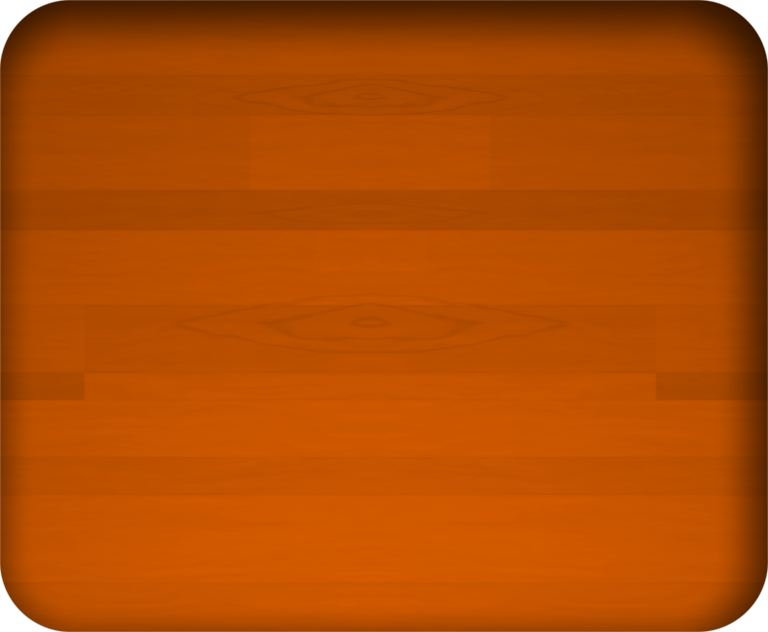
Reproduce this texture procedurally as a Shadertoy shader.

```glsl
// A rounded panel of warm orange wood: horizontal planks with mirrored grain,
// knot rings on the mirror axis, a glow low in the middle and an inner shadow.
// Lengths are in canvas heights; plank positions run downward from the top.

const vec3 WOOD = vec3(1.0, 0.423, 0.0);
const vec3 PAPER = vec3(1.0);
const float TOP_LIGHT = 0.675;
const float BOTTOM_LIGHT = 0.815;
const float SIDE_FALLOFF = 0.09;
const float CORNER = 0.112;
const float MIRROR_AXIS = 0.482;        // share of the width
const vec2 SHADOW_SHIFT = vec2(-0.014, -0.024);
const float SHADOW_DEPTH = 0.072;
const float SHADOW_STRENGTH = 0.68;
const float GRAIN_STRENGTH = 0.045;
const float BLOCK_HALF_WIDTH = 0.452;   // where the side blocks begin
const int SEAMS = 10;
const float SEAM[10] = float[10](0.119, 0.182, 0.301, 0.364, 0.483,
                                 0.590, 0.633, 0.723, 0.783, 0.922);
const float TONE[11] = float[11](1.0, 0.965, 0.995, 0.93, 1.01, 0.96,
                                 1.0, 1.015, 0.975, 1.015, 0.985);

float hash(vec2 p) {
    return fract(sin(dot(p, vec2(127.1, 311.7))) * 43758.5453);
}

float noise(vec2 p) {
    vec2 i = floor(p), f = fract(p);
    f = f * f * (3.0 - 2.0 * f);
    return mix(mix(hash(i), hash(i + vec2(1, 0)), f.x),
               mix(hash(i + vec2(0, 1)), hash(i + vec2(1, 1)), f.x), f.y);
}

float fbm(vec2 p) {
    float sum = 0.0, gain = 0.5;
    for (int i = 0; i < 4; i++) {
        sum += gain * noise(p);
        p = p * 2.03 + 17.3;
        gain *= 0.5;
    }
    return sum;
}

float roundBox(vec2 p, vec2 halfSize, float r) {
    vec2 q = abs(p) - halfSize + r;
    return length(max(q, 0.0)) + min(max(q.x, q.y), 0.0) - r;
}

float band(float x, float a, float b, float soft) {
    return smoothstep(a - soft, a + soft, x) * (1.0 - smoothstep(b - soft, b + soft, x));
}

// Thin wavering rings, pointed along the grain
float knot(vec2 q, vec2 size, float rings) {
    q /= size;
    float wobble = 0.35 * (fbm(q * vec2(4.0, 2.5) + 9.0) - 0.5);
    float r = pow(abs(q.x), 1.15) + pow(abs(q.y), 1.4) + wobble;
    float line = pow(0.5 + 0.5 * cos(6.2832 * r * rings), 8.0);
    return line * smoothstep(1.15, 0.75, r);
}

// Plank tone with soft seams; also yields the plank number
float plankTone(float down, float soft, out float plank) {
    float tone = TONE[0];
    plank = 0.0;
    for (int i = 0; i < SEAMS; i++) {
        tone = mix(tone, TONE[i + 1], smoothstep(-soft, soft, down - SEAM[i]));
        plank += step(SEAM[i], down);
        tone -= 0.02 * exp(-pow((down - SEAM[i]) / 0.0025, 2.0));
    }
    return tone;
}

float grain(vec2 q, float plank) {
    vec2 shift = vec2(plank * 3.7, plank * 11.3);
    float warp = fbm(q * vec2(5.0, 14.0) + shift);
    float streaks = fbm(q * vec2(7.0, 100.0) + shift + warp * 3.0) - 0.47;
    float figure = sin(q.y * 210.0 + warp * 24.0);
    float pores = noise(q * vec2(60.0, 230.0) + shift) - 0.5;
    return streaks * 1.1 + 0.16 * figure + 0.3 * pores
         - 0.35 * pow(max(figure, 0.0), 8.0) * warp;
}

void mainImage(out vec4 fragColor, in vec2 fragCoord) {
    vec2 p = fragCoord / iResolution.y;
    float aspect = iResolution.x / iResolution.y;
    float pixel = 1.0 / iResolution.y;
    vec2 centered = p - 0.5 * vec2(aspect, 1.0);
    vec2 halfSize = 0.5 * vec2(aspect, 1.0);
    float down = 1.0 - p.y;
    vec2 q = vec2(abs(p.x - MIRROR_AXIS * aspect), down);

    // Broad light
    float side = centered.x / halfSize.x;
    float light = mix(TOP_LIGHT, BOTTOM_LIGHT, smoothstep(-0.1, 0.95, down));
    light *= 1.0 - SIDE_FALLOFF * side * side;

    // Planks and the blocks at their ends
    float plank;
    float tone = plankTone(down, max(pixel, 0.0015), plank);
    float outer = smoothstep(-0.002, 0.002, q.x - BLOCK_HALF_WIDTH);
    tone += outer * 0.025 * band(down, 0.483, 0.590, 0.002);
    tone -= outer * 0.085 * band(down, 0.590, 0.633, 0.002);
    tone += 0.025 * band(q.x, -1.0, 0.19, 0.002) * band(down, 0.182, 0.301, 0.002);
    tone += 0.012 * band(q.x, -1.0, 0.09, 0.002) * band(down, 0.364, 0.43, 0.004);

    // Grain and knots
    tone += GRAIN_STRENGTH * grain(q, plank);
    tone -= 0.055 * knot(q - vec2(0.0, 0.512), vec2(0.38, 0.058), 2.6);
    tone -= 0.06 * knot(q - vec2(0.0, 0.154), vec2(0.30, 0.040), 3.0);
    tone -= 0.035 * knot(q - vec2(0.43, 0.140), vec2(0.10, 0.018), 2.0);
    tone -= 0.035 * knot(q - vec2(0.0, 0.338), vec2(0.32, 0.028), 2.0);
    light *= tone;

    // Inner shadow, heaviest at the top and right
    float depth = -roundBox(centered - SHADOW_SHIFT, halfSize, CORNER + 0.03);
    light *= 1.0 - SHADOW_STRENGTH * smoothstep(SHADOW_DEPTH, -0.05, depth);

    float cover = smoothstep(pixel, -pixel, roundBox(centered, halfSize, CORNER));
    fragColor = vec4(mix(PAPER, WOOD * light, cover), 1.0);
}
```
